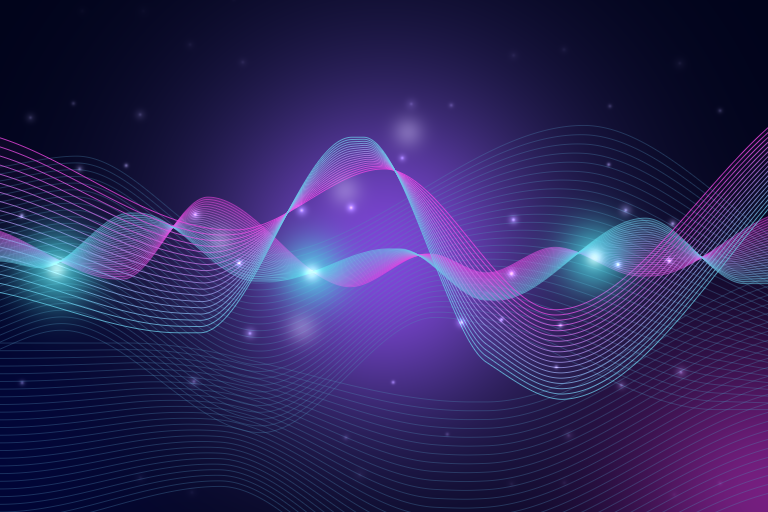
Reproduce this background procedurally as a Shadertoy shader.

```glsl
// Twisting pink and cyan line ribbons with glowing nodes over a violet haze.

const vec3 NAVY    = vec3(0.00, 0.012, 0.10);
const vec3 HAZE    = vec3(0.27, 0.21, 0.51);
const vec3 VIOLET  = vec3(0.52, 0.28, 0.88);
const vec3 INDIGO  = vec3(0.00, 0.02, 0.24);
const vec3 MAGENTA = vec3(0.46, 0.12, 0.50);
const vec3 PINK    = vec3(0.95, 0.27, 0.90);
const vec3 CYAN    = vec3(0.42, 0.80, 0.92);
const vec3 TEAL    = vec3(0.30, 0.55, 0.72);
const vec3 NODE    = vec3(0.30, 0.88, 0.92);
const vec3 DUST    = vec3(0.78, 0.72, 0.95);

const vec2  HAZE_CENTER = vec2(0.75, 0.52);
const float HALF_WIDTH  = 0.0009;  // half thickness of a line
const float SPARK_CELL  = 0.105;   // grid size of the scattered sparks

// Glow centres: xy place, z radius
const vec3 NODES[3] = vec3[3](vec3(0.111, 0.475, 0.075), vec3(0.609, 0.467, 0.065),
                              vec3(1.162, 0.497, 0.070));
const vec3 BOKEH[4] = vec3[4](vec3(0.797, 0.742, 0.050), vec3(0.674, 0.628, 0.050),
                              vec3(0.590, 0.360, 0.050), vec3(0.430, 0.530, 0.040));

// Smooth climb (or fall) of a given height between two places
float climb(float height, float from, float to, float x) {
    return height * smoothstep(from, to, x);
}

// The two border heights of each line family
vec2 edges(int family, float x) {
    if (family == 0) return vec2(   // broad distant waves
        0.67 + climb(0.025, -0.05, 0.15, x) - climb(0.195, 0.15, 0.50, x)
             + climb(0.255, 0.50, 1.14, x) - climb(0.30, 1.14, 1.70, x),
        0.29 + climb(0.065, -0.10, 0.12, x) - climb(0.20, 0.12, 0.51, x)
             + climb(0.225, 0.51, 0.85, x) - climb(0.18, 0.85, 1.40, x));
    if (family == 1) return vec2(   // low distant waves
        0.33 - climb(0.115, 0.25, 0.92, x) + climb(0.26, 0.95, 1.60, x),
        -0.03 + climb(0.08, 0.0, 0.43, x) - climb(0.25, 0.43, 0.85, x)
             + climb(0.25, 0.90, 1.60, x));
    if (family == 2) return vec2(   // large ribbon
        0.748 - climb(0.197, -0.10, 0.45, x) + climb(0.119, 0.46, 0.75, x)
             - climb(0.275, 0.75, 1.084, x) + climb(0.43, 1.084, 1.65, x),
        0.44 - climb(0.09, -0.10, 0.352, x) + climb(0.382, 0.39, 0.6875, x)
             - climb(0.40, 0.71, 0.95, x) - climb(0.112, 0.85, 1.10, x)
             + climb(0.55, 1.095, 1.75, x));
    return vec2(                    // small ribbon
        0.56 - climb(0.105, -0.06, 0.23, x) + climb(0.16, 0.24, 0.406, x)
             - climb(0.175, 0.406, 0.684, x) + climb(0.064, 0.684, 0.836, x)
             - climb(0.037, 0.84, 0.95, x) + climb(0.05, 0.95, 1.084, x)
             - climb(0.056, 1.084, 1.25, x) + climb(0.13, 1.27, 1.56, x),
        0.49 - climb(0.013, 0.0, 0.08, x) + climb(0.107, 0.08, 0.254, x)
             - climb(0.133, 0.27, 0.50, x) + climb(0.063, 0.53, 0.76, x)
             - climb(0.10, 0.78, 0.95, x) + climb(0.16, 0.97, 1.26, x)
             - climb(0.128, 1.26, 1.455, x));
}

// Draws evenly blended lines between the two borders, over a faint fill
vec3 ribbon(vec3 color, vec2 p, float pixel, int family, int count,
            vec3 first, vec3 last, float opacity, float fill) {
    const float STEP = 0.002;
    vec2 edge = edges(family, p.x);
    vec2 slope = (edges(family, p.x + STEP) - edge) / STEP;

    float low = min(edge.x, edge.y), high = max(edge.x, edge.y);
    float inside = clamp(min(p.y - low, high - p.y) / pixel + 0.5, 0.0, 1.0);
    float across = clamp(abs(p.y - edge.x) / max(high - low, 0.001), 0.0, 1.0);
    color = mix(color, mix(first, last, across), inside * fill);

    for (int i = 0; i < count; i++) {
        float t = float(i) / float(count - 1);
        float tilt = mix(slope.x, slope.y, t);
        float dist = abs(p.y - mix(edge.x, edge.y, t)) / sqrt(1.0 + tilt * tilt);
        float cover = clamp(0.5 + (HALF_WIDTH - dist) / pixel, 0.0, 1.0);
        color = mix(color, mix(first, last, t), cover * opacity);
    }
    return color;
}

float glow(vec2 offset, float radius) {
    return exp(-dot(offset, offset) / (radius * radius));
}

vec3 hash3(vec2 cell) {
    vec3 q = fract(vec3(cell.xyx) * vec3(0.1031, 0.1030, 0.0973));
    q += dot(q, q.yxz + 33.33);
    return fract((q.xxy + q.yxx) * q.zyx);
}

// One soft spark in some cells of a grid
float sparks(vec2 p) {
    vec3 h = hash3(floor(p / SPARK_CELL) + 7.0);
    vec2 offset = (fract(p / SPARK_CELL) - mix(vec2(0.3), vec2(0.7), h.xy)) * SPARK_CELL;
    float size = mix(0.004, 0.012, h.x);
    float band = glow(vec2(0.0, p.y - 0.48), 0.28);
    return step(0.62, h.z) * band * (0.35 * glow(offset, size) + 0.4 * glow(offset, 0.003));
}

void mainImage(out vec4 fragColor, in vec2 fragCoord) {
    float pixel = 1.0 / iResolution.y;
    vec2 p = fragCoord * pixel;

    // Backdrop
    vec3 color = mix(NAVY, INDIGO, 0.8 * glow(p - vec2(0.0, 0.12), 0.35));
    color = mix(color, HAZE, glow(p - HAZE_CENTER, 0.42));
    color = mix(color, VIOLET, 0.9 * glow(p - HAZE_CENTER + vec2(0.0, 0.03), 0.23));
    color = mix(color, MAGENTA, glow(p - vec2(1.5, 0.04), 0.30));

    // Distant waves, then ribbons
    color = ribbon(color, p, pixel, 0, 27, TEAL, TEAL, 0.33, 0.0);
    color = ribbon(color, p, pixel, 1, 25, TEAL, TEAL, 0.33, 0.0);
    color = ribbon(color, p, pixel, 3, 26, PINK, CYAN, 0.55, 0.22);
    color = ribbon(color, p, pixel, 2, 18, PINK, CYAN, 0.80, 0.04);

    // Lights
    for (int i = 0; i < 4; i++)
        color = mix(color, DUST, 0.42 * glow(p - BOKEH[i].xy, 0.6 * BOKEH[i].z));
    for (int i = 0; i < 3; i++) {
        vec2 offset = p - NODES[i].xy;
        color = mix(color, NODE, 0.75 * glow(offset, NODES[i].z));
        color += vec3(0.45, 0.25, 0.2) * glow(offset, 0.25 * NODES[i].z);
    }
    color += DUST * sparks(p);

    fragColor = vec4(clamp(color, 0.0, 1.0), 1.0);
}
```
